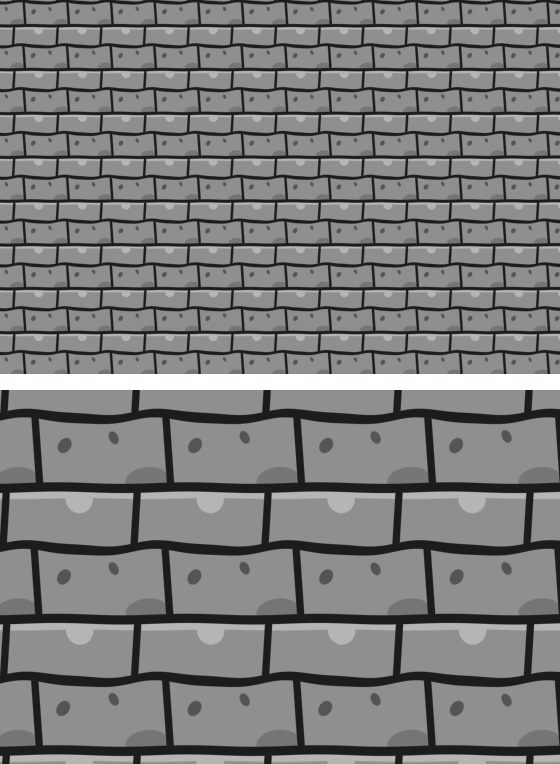
Top, the full canvas; bottom, a detail of the centre.
This texture is drawn by a WebGL 2 fragment shader. Its source:

```glsl
#version 300 es
precision highp float;
// Cartoon grey brick wall: each square tile holds a shallow highlighted course
// over a taller pitted course, split by hand-drawn dark mortar lines.
// Shapes are signed distances in tile units; a hash nudges each tile slightly.

#define REPEATS vec2(12.83, 8.535)
#define TILE_SHIFT vec2(0.560, 0.588)
#define BED_HALF_WIDTH 0.035
#define JOINT_HALF_WIDTH 0.028
#define MIDDLE_BED 0.46
#define UPPER_JOINT 0.755
#define WOBBLE 0.022
#define JITTER 0.012
#define TINT 0.012

uniform vec2 u_resolution;
out vec4 fragColor;

const float TAU = 6.2831853;
const vec3 STONE = vec3(0.56);
const vec3 MORTAR = vec3(0.11);
const vec3 HIGHLIGHT = vec3(0.71);
const vec3 SHADOW = vec3(0.46);
const vec3 PIT = vec3(0.33);

float hash(vec2 p) {
    return fract(sin(dot(p, vec2(127.1, 311.7))) * 43758.5453);
}

// Signed distance from x to the nearest integer line shifted to 'center'
float repeatedLine(float x, float center, float halfWidth) {
    return abs(fract(x - center + 0.5) - 0.5) - halfWidth;
}

float ellipse(vec2 p, vec2 center, vec2 radius, float tilt) {
    vec2 q = p - center;
    q.x += tilt * q.y;
    return (length(q / radius) - 1.0) * min(radius.x, radius.y);
}

// Antialiased coverage of a signed distance
float cover(float d, float pixel) {
    return 1.0 - smoothstep(-0.8 * pixel, 0.8 * pixel, d);
}

void main() {
    vec2 uv = gl_FragCoord.xy / u_resolution;
    float pixel = REPEATS.y / u_resolution.y;

    // Tile coordinates, with y running downwards from the flat bed
    vec2 p = vec2(uv.x, 1.0 - uv.y) * REPEATS - TILE_SHIFT;
    p.y += 0.006 * sin(TAU * (p.x + 0.1));
    vec2 cell = floor(p);
    vec2 t = fract(p);
    float nudge = (hash(vec2(cell.y, 3.0)) - 0.5) * JITTER;
    float pitNudge = (hash(cell) - 0.5) * JITTER;

    // Wavy bed between the two courses
    float wave = WOBBLE * sin(TAU * (t.x - 0.15)) + 0.006 * sin(2.0 * TAU * t.x);
    float bedY = MIDDLE_BED + wave;
    float upper = cover(t.y - bedY, pixel);

    // Upper course: lit rim with a round chip hanging from it
    float rim = t.y - 0.083 - 0.006 * sin(TAU * (t.x + 0.2));
    float chip = ellipse(t, vec2(0.325 + nudge, 0.085), vec2(0.105, 0.112), 0.0);
    vec3 upperColor = mix(STONE, HIGHLIGHT, cover(min(rim, chip), pixel));

    // Lower course: corner shadow and two pits
    float corner = ellipse(t, vec2(0.84, 0.945), vec2(0.165, 0.105), 0.1);
    float bigPit = ellipse(t, vec2(0.205 + pitNudge, 0.685), vec2(0.051, 0.058), 0.25);
    float smallPit = ellipse(t, vec2(0.585, 0.61 + pitNudge), vec2(0.037, 0.048), -0.25);
    vec3 lowerColor = mix(STONE, SHADOW, cover(corner, pixel));
    lowerColor = mix(lowerColor, PIT, cover(min(bigPit, smallPit), pixel));

    vec3 color = mix(lowerColor, upperColor, upper);

    // Slight hue that differs from course to course
    float hue = hash(vec2(cell.y, 7.0)) - 0.5;
    color += TINT * hue * vec3(1.0, -1.0, 0.8);

    // Mortar: flat bed, wavy bed and slanted upright joints
    float flatBed = repeatedLine(p.y, 0.0, BED_HALF_WIDTH);
    float wavyBed = abs(t.y - bedY) - BED_HALF_WIDTH - 0.004 * sin(TAU * t.x);
    float upperX = p.x + 0.06 * (t.y - 0.25);
    float lowerX = p.x - 0.07 * (t.y - 0.73);
    float upperJoint = repeatedLine(upperX, UPPER_JOINT + nudge, JOINT_HALF_WIDTH);
    float lowerJoint = repeatedLine(lowerX, nudge, JOINT_HALF_WIDTH);
    float joint = t.y < bedY ? upperJoint : lowerJoint;
    float mortar = min(min(flatBed, wavyBed), joint);
    color = mix(color, MORTAR, cover(mortar, pixel));

    fragColor = vec4(color, 1.0);
}
```
